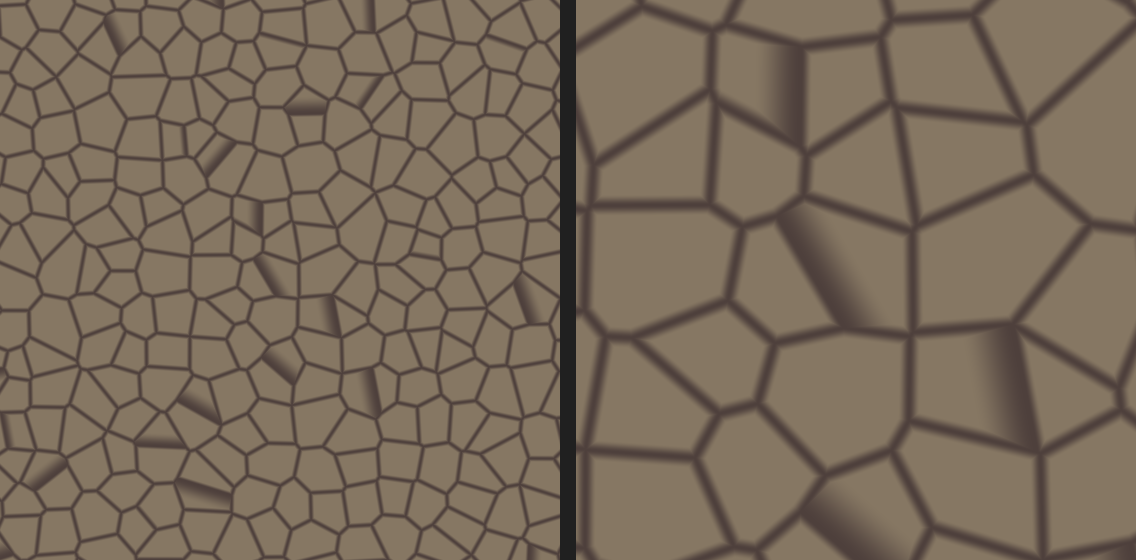
Left, the full canvas; right, a detail of the centre.
This texture is drawn by a Shadertoy shader. Its source:

```glsl
// Irregular polygonal tiles in warm taupe, split by soft dark seams.
// Jittered Voronoi sites give the tiles; exact bisector distances give the
// seams, and closely spaced sites get a one-sided, wedge-like shadow.

vec2 hash2(vec2 cell) {
    uvec2 v = uvec2(ivec2(cell) + 64) * 1664525u + 1013904223u;
    v.x += v.y * 1664525u;
    v.y += v.x * 1664525u;
    v ^= v >> 16u;
    v.x += v.y * 1664525u;
    v.y += v.x * 1664525u;
    v ^= v >> 16u;
    return vec2(v & 65535u) / 65535.0;
}

vec2 siteIn(vec2 cell) {
    return cell + 0.5 + 0.86 * (hash2(cell) - 0.5);
}

// Site of the tile that contains p
vec2 nearestSite(vec2 p) {
    vec2 best = vec2(0.0);
    float bestDist = 1e3;
    for (int y = -2; y <= 2; y++)
    for (int x = -2; x <= 2; x++) {
        vec2 site = siteIn(floor(p) + vec2(x, y));
        float d = dot(site - p, site - p);
        if (d < bestDist) {
            bestDist = d;
            best = site;
        }
    }
    return best;
}

// Distance to the closest seam, stretched on one side of tight pairs
float seamDistance(vec2 p) {
    vec2 own = nearestSite(p);
    float ownRank = fract(own.x * 7.0 + own.y * 3.0);
    float seam = 1e3;
    for (int y = -2; y <= 2; y++)
    for (int x = -2; x <= 2; x++) {
        vec2 other = siteIn(floor(p) + vec2(x, y));
        vec2 across = other - own;
        float gap = length(across);
        if (gap < 1e-3) continue;
        float d = dot(0.5 * (own + other) - p, across / gap);
        float otherRank = fract(other.x * 7.0 + other.y * 3.0);
        float shadow = step(otherRank, ownRank) * smoothstep(0.56, 0.38, gap);
        seam = min(seam, d / (1.0 + 4.0 * shadow));
    }
    return seam;
}

void mainImage(out vec4 fragColor, in vec2 fragCoord) {
    vec2 p = 15.0 * fragCoord / iResolution.y;
    vec3 seamColor = vec3(0.305, 0.25, 0.235);
    vec3 tileColor = vec3(0.527, 0.468, 0.388);

    float tile = smoothstep(0.0, 0.1, seamDistance(p));
    fragColor = vec4(mix(seamColor, tileColor, tile), 1.0);
}
```
